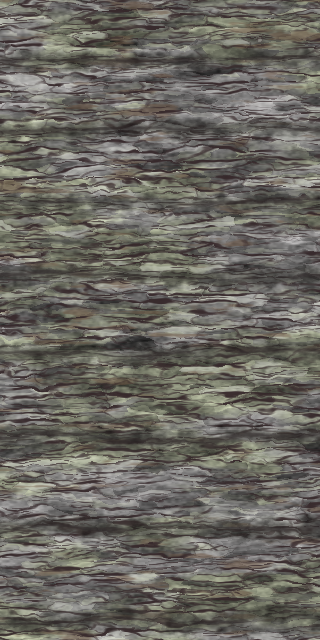
Reproduce this texture procedurally as a WebGL 1 fragment shader.

```glsl
precision highp float;
uniform vec2 u_resolution;

float hash(vec2 p) {
  return fract(sin(dot(p, vec2(127.1, 311.7))) * 43758.5453);
}

float noise(vec2 p) {
  vec2 i = floor(p), f = fract(p);
  f = f * f * (3.0 - 2.0 * f);
  return mix(mix(hash(i), hash(i + vec2(1, 0)), f.x),
             mix(hash(i + vec2(0, 1)), hash(i + vec2(1, 1)), f.x), f.y);
}

float fbm(vec2 p) {
  float sum = 0.0, amp = 0.53;
  for (int i = 0; i < 4; i++) {
    sum += amp * noise(p);
    p = p * 2.03 + 17.3;
    amp *= 0.5;
  }
  return sum;
}

// Stretched cells: border distance, cell tone, height in cell, levelness of border
vec4 plates(vec2 p, vec2 scale) {
  vec2 cell = floor(p * scale), f = fract(p * scale);
  vec2 near = vec2(8.0), next = vec2(8.0), id = cell;
  for (int j = -1; j <= 1; j++) {
    for (int i = -1; i <= 1; i++) {
      vec2 g = vec2(float(i), float(j));
      vec2 c = cell + g;
      vec2 r = g + 0.1 + 0.8 * vec2(hash(c), hash(c + 57.3)) - f;
      if (dot(r, r) < dot(near, near)) {
        next = near;
        near = r;
        id = c;
      } else if (dot(r, r) < dot(next, next)) {
        next = r;
      }
    }
  }
  vec2 normal = normalize(next - near);
  float border = dot(0.5 * (near + next), normal) / length(normal * scale);
  return vec4(border, hash(id + 91.7), -near.y, smoothstep(0.15, 0.7, abs(normal.y)));
}

float crack(float border, float width) {
  return 1.0 - smoothstep(width * 0.3, width + 0.002, border);
}

void main() {
  vec2 p = gl_FragCoord.xy / u_resolution.x;

  // Ragged warp of the plate outlines
  vec2 warp = vec2(fbm(p * vec2(7.0, 18.0)), fbm(p * vec2(6.0, 22.0) + 40.0)) - 0.5;
  vec2 q = p + warp * vec2(0.14, 0.032);
  q += vec2(0.02, 0.009) * (noise(p * vec2(38.0, 75.0)) - 0.5);

  vec4 plate = plates(q, vec2(6.5, 34.0));
  vec4 flake = plates(q + 3.7, vec2(14.0, 70.0));
  float streak = fbm(q * vec2(12.0, 58.0) + 9.0);
  float patches = fbm(p * vec2(3.0, 9.0) + 21.0);
  float grain = noise(p * vec2(85.0, 130.0));

  // Lightness of the weathered bark
  float light = 0.525 + 0.19 * (plate.y - 0.5) + 0.17 * (flake.y - 0.5)
              + 0.48 * (streak - 0.5) + 0.34 * (patches - 0.5)
              + 0.06 * plate.z + 0.13 * (grain - 0.5);

  // Moss green, neutral grey and lilac tints
  float moss = smoothstep(0.32, 0.68, fbm(p * vec2(4.0, 12.0) + 63.0) + 0.22 * (flake.y - 0.5));
  vec3 color = light * mix(vec3(1.0, 0.99, 0.99), vec3(0.99, 1.02, 0.87), moss);

  // Pale exposed plates
  float pale = smoothstep(0.6, 0.95, plate.y) * smoothstep(0.4, 0.6, streak);
  color = mix(color, vec3(0.7, 0.71, 0.68), 0.5 * pale);

  // Rusty inner bark
  float rust = smoothstep(0.6, 0.76, fbm(p * vec2(8.0, 42.0) + 81.0));
  color = mix(color, vec3(0.43, 0.34, 0.27), 0.55 * rust);

  // Broken, mostly level cracks between plates and flakes
  float open = smoothstep(0.36, 0.68, fbm(p * vec2(11.0, 30.0) + 5.0));
  float deep = crack(plate.x, 0.0005 + 0.0052 * open) * (0.2 + 0.75 * open);
  deep *= mix(0.45, 1.0, plate.w);
  float fine = crack(flake.x, 0.002) * 0.7 * flake.w;
  fine *= smoothstep(0.4, 0.7, noise(p * vec2(16.0, 45.0)));
  color = mix(color, vec3(0.21, 0.155, 0.165), max(deep, fine));

  // Dark mossy hollows running across
  float row = (p.y - 0.06 - 0.085 * sin(1.795 * (p.y - 0.06))) * 4.0;
  row += 0.16 * (fbm(p * vec2(5.0, 8.0) + 33.0) - 0.5);
  float offset = abs(fract(row + 0.5) - 0.5);
  float mottle = fbm(p * vec2(26.0, 36.0) + 71.0);
  float hollow = 1.0 - smoothstep(0.02, 0.16, offset + 0.2 * (mottle - 0.5));
  vec3 shade = vec3(0.25, 0.25, 0.225) + 0.55 * (mottle - 0.5) * vec3(0.97, 1.0, 0.88);
  color = mix(color, 0.72 * shade + 0.3 * color, 0.78 * hollow);

  // Dark seam along each hollow
  float seamWidth = 0.03 * smoothstep(0.35, 0.7, noise(vec2(p.x * 6.0, floor(row + 0.5) * 7.3)));
  float seam = 1.0 - smoothstep(seamWidth * 0.3, seamWidth + 0.015, offset + 0.06 * (streak - 0.5));
  color = mix(color, vec3(0.18, 0.15, 0.155), 0.5 * seam);

  gl_FragColor = vec4(clamp(color, 0.0, 1.0), 1.0);
}
```
